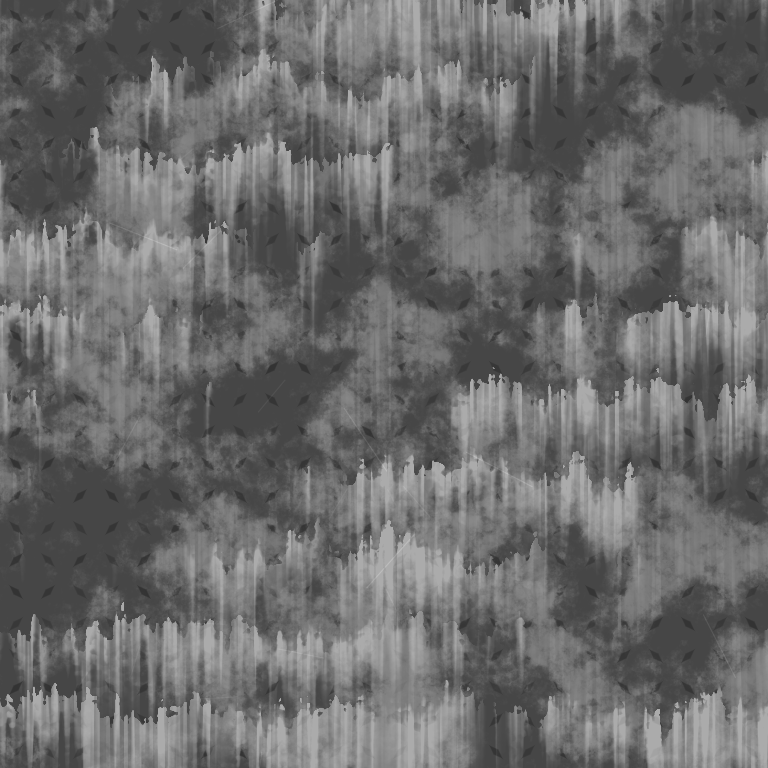
A Shadertoy shader for this texture:

```glsl
// Worn grey metal: a 24 x 24 grid of alternating diamond studs under ragged, dripping paint.

const float TAU = 6.2831853;
const float STUDS = 24.0;
const int CURTAINS = 11;
const int SCRATCHES = 24;
const float METAL = 0.275;
const float PAINT = 0.67;
const float STUD_TONE = 0.19;

vec2 hash2(vec2 p) {
    vec3 q = fract(p.xyx * vec3(0.1031, 0.1030, 0.0973));
    q += dot(q, q.yzx + 33.33);
    return fract((q.xx + q.yz) * q.zy);
}

// Soft cellular noise: random cell values blended by distance.
float cellNoise(vec2 p) {
    vec2 cell = floor(p);
    float total = 0.0, weights = 0.0;
    for (int j = -1; j <= 1; j++)
    for (int i = -1; i <= 1; i++) {
        vec2 id = cell + vec2(i, j);
        vec2 offset = id + hash2(id) - p;
        float weight = exp(-7.0 * dot(offset, offset));
        total += weight * hash2(id + 71.7).x;
        weights += weight;
    }
    return total / weights;
}

float clouds(vec2 p) {
    float sum = 0.0, amp = 1.0, norm = 0.0;
    for (int i = 0; i < 7; i++) {
        sum += amp * cellNoise(p);
        norm += amp;
        p = mat2(1.6, 1.2, -1.2, 1.6) * p + 13.1;
        amp *= 0.7;
    }
    return sum / norm;
}

// Layered sines with whole frequencies, so the profile wraps across the canvas.
float waves(float x, float seed, int layers) {
    float sum = 0.0, amp = 1.0, freq = 3.0;
    for (int i = 0; i < layers; i++) {
        float phase = seed * (2.4 + 1.7 * float(i));
        float bend = 1.3 * sin(TAU * floor(freq * 0.6) * x + phase * 1.9);
        sum += amp * sin(TAU * floor(freq) * x + phase + bend);
        amp *= 0.8;
        freq *= 2.2;
    }
    return sum;
}

// One band of paint: a jagged top that dissolves downward in streaks.
float curtain(vec2 uv, float row, float streak, float reach, float ragged, float soft, float px) {
    float centre = 0.16 + 0.16 * row;
    float margin = smoothstep(3.5, 5.2, abs(row - 5.0));
    float around = cos(TAU * (uv.x - centre)) + 0.4 * waves(uv.x, row + 4.3, 4) + margin;
    float presence = smoothstep(-0.35, 0.5, around);
    float top = 0.08 + 0.103 * row + 0.01 * waves(uv.x, row + 1.0, 5);
    float drop = top + ragged - uv.y;
    float body = smoothstep(-px, px + soft, drop);
    float tail = reach * mix(0.3, 1.0, presence) * (1.0 + 0.5 * margin);
    float fade = 1.0 - smoothstep(0.1 * tail, tail, drop);
    return presence * body * fade * mix(0.55, 1.05, streak);
}

// Rhombus slanted at 45 degrees, mirrored on every other cell.
float studMask(vec2 uv, float px) {
    vec2 grid = uv * STUDS;
    vec2 cell = floor(grid);
    vec2 p = fract(grid) - 0.5;
    if (mod(cell.x + cell.y, 2.0) > 0.5) p.x = -p.x;
    vec2 along = abs(vec2(p.x + p.y, p.y - p.x)) * 0.7071;
    float dist = (along.x / 0.28 + along.y / 0.105 - 1.0) * 0.098;
    float soft = px * STUDS * 0.9;
    return (1.0 - smoothstep(-soft, soft, dist)) * mix(0.55, 1.0, hash2(cell + 5.0).x);
}

float scratchMask(vec2 uv, float id, float px) {
    vec2 start = hash2(vec2(id, 3.7));
    vec2 shape = hash2(vec2(id, 19.3));
    float angle = TAU * shape.x;
    vec2 span = vec2(cos(angle), sin(angle)) * mix(0.02, 0.1, shape.y);
    vec2 p = uv - start;
    float t = clamp(dot(p, span) / dot(span, span), 0.0, 1.0);
    float dist = length(p - span * t);
    return (1.0 - smoothstep(0.0, 0.0002 + px, dist)) * mix(0.3, 1.0, shape.y);
}

void mainImage(out vec4 fragColor, in vec2 fragCoord) {
    vec2 uv = fragCoord / iResolution.xy;
    float px = 1.0 / iResolution.y;

    // Shared wear fields
    float mottle = clouds(uv * 8.0 + 2.0);
    float fleck = cellNoise(uv * 150.0);
    float fine = cellNoise(uv * vec2(230.0, 7.0) + 9.0);
    float broad = cellNoise(uv * vec2(70.0, 5.0) + 47.0);
    float streak = smoothstep(0.15, 0.85, mix(fine, broad, 0.4));
    float length1 = cellNoise(uv * vec2(120.0, 4.0) + 31.0);
    float reach = mix(0.01, 0.21, mix(length1, cellNoise(uv * vec2(7.0, 5.0) + 63.0), 0.45));
    float ragged = 0.03 * (broad - 0.5) + 0.016 * (fine - 0.5) + 0.02 * (fleck - 0.5);
    float soft = 0.02 * smoothstep(0.48, 0.62, mottle);

    // Paint coverage: cloudy residue, then the curtains
    float residue = 0.46 * smoothstep(0.4, 0.7, mottle);
    float paint = 0.0;
    for (int i = 0; i < CURTAINS; i++)
        paint = max(paint, curtain(uv, float(i), streak, reach, ragged, soft, px));
    float cover = 1.0 - (1.0 - residue) * (1.0 - min(paint, 1.0));
    float grain = (mottle - 0.5) * 0.5 + (streak - 0.5) * 0.16;
    cover = clamp(cover + grain * smoothstep(0.0, 0.3, cover), 0.0, 1.0);

    // Metal, paint and studs showing through
    float tone = mix(METAL, PAINT, cover);
    float exposed = mix(0.9, 0.1, smoothstep(0.05, 0.45, cover));
    tone = mix(tone, STUD_TONE, studMask(uv, px) * exposed);

    // Fine pale scratches
    float scratches = 0.0;
    for (int i = 0; i < SCRATCHES; i++)
        scratches = max(scratches, scratchMask(uv, float(i), px));
    fragColor = vec4(vec3(tone + 0.07 * scratches), 1.0);
}
```
